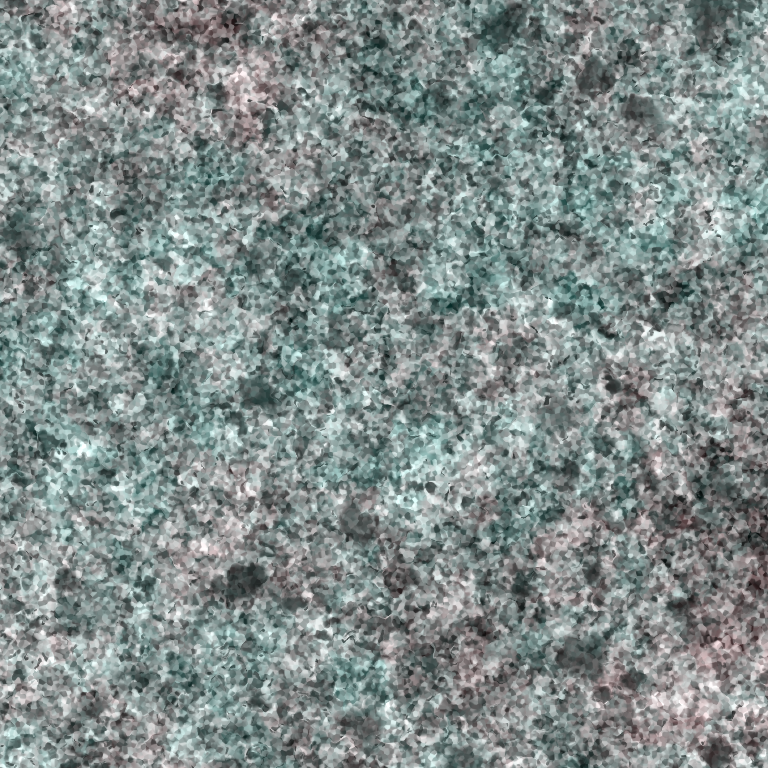
This texture is drawn by a WebGL 1 fragment shader. Its source:

```glsl
precision highp float;
uniform vec2 u_resolution;

const vec3 MINERAL_BIAS = vec3(-0.030, 0.012, 0.008);
const vec3 TEAL_SHIFT = vec3(-0.075, 0.018, 0.010);
const float STONE_TONE = 0.55;
const float PIT_TONE = 0.20;

vec3 hash3(vec2 p, float seed) {
  vec3 q = fract(vec3(p.xyx + seed * 17.31) * vec3(0.1031, 0.1030, 0.0973));
  q += dot(q, q.yxz + 33.33);
  return fract((q.xxy + q.yzz) * q.zyx);
}

mat2 rotation(float angle) {
  float c = cos(angle), s = sin(angle);
  return mat2(c, -s, s, c);
}

// Soft cellular noise: two independent channels, each within -0.5..0.5
vec2 flakes(vec2 p, float seed) {
  vec2 cell = floor(p), sum = vec2(0.0);
  float total = 0.0;
  for (int y = -1; y <= 1; y++) {
    for (int x = -1; x <= 1; x++) {
      vec2 id = cell + vec2(float(x), float(y));
      vec2 offset = id + hash3(id, seed).xy - p;
      float weight = exp(-9.0 * dot(offset, offset));
      sum += weight * hash3(id, seed + 5.0).xy;
      total += weight;
    }
  }
  return sum / total - 0.5;
}

// Scattered elongated pits; returns their opacity
float pits(vec2 p, float density, float minRadius, float maxRadius, float softness, float seed) {
  vec2 cell = floor(p);
  float cover = 0.0;
  for (int y = -1; y <= 1; y++) {
    for (int x = -1; x <= 1; x++) {
      vec2 id = cell + vec2(float(x), float(y));
      vec3 place = hash3(id, seed);
      vec3 form = hash3(id, seed + 3.0);
      vec2 d = rotation((form.x - 0.4) * 2.4) * (p - id - place.xy);
      d.y *= 1.0 + 0.7 * form.z;
      float radius = mix(minRadius, maxRadius, form.y);
      float edge = 1.0 - smoothstep(1.0 - softness, 1.0 + softness, length(d) / radius);
      float strength = mix(0.5, 1.0, fract(form.z * 7.0));
      cover = max(cover, edge * strength * step(place.z, density));
    }
  }
  return cover;
}

void main() {
  vec2 uv = gl_FragCoord.xy / min(u_resolution.x, u_resolution.y);

  // Ragged outlines come from bending the coordinates
  vec2 ragged = uv + 0.014 * flakes(uv * 65.0, 1.0) + 0.006 * flakes(uv * 150.0, 2.0);

  // Mineral layers from broad clouds to fine grains
  vec2 cloud = flakes(uv * 4.5, 3.0);
  vec2 patches = flakes(ragged * 14.0, 4.0);
  vec2 clumps = flakes(ragged * 42.0, 6.0);
  vec2 grains = flakes(ragged * 88.0, 7.0);
  vec2 dust = flakes(uv * 180.0, 8.0);

  float tone = STONE_TONE + 0.13 * cloud.x + 0.18 * patches.x
    + 0.20 * clumps.x + 0.36 * grains.x + 0.38 * dust.x;

  // Pits in four sizes
  float large = pits(ragged * 7.0, 0.34, 0.12, 0.21, 0.30, 11.0);
  float medium = pits(ragged * 15.0, 0.36, 0.12, 0.22, 0.35, 21.0);
  float small = pits(ragged * 30.0, 0.26, 0.12, 0.22, 0.40, 31.0);
  float specks = pits(ragged * 64.0, 0.22, 0.14, 0.27, 0.45, 41.0);
  float cover = max(max(large * 0.85, medium * 0.85), max(small * 0.9, specks * 0.8));
  tone = mix(tone, PIT_TONE + 0.14 * grains.y + 0.08 * dust.x, cover);

  // Teal and warm grey drift across the slab
  float band = 0.35 * sin(uv.y * 6.0 - 2.4 + 0.8 * sin(uv.x * 5.0));
  float teal = band + 0.9 * cloud.y + 0.9 * patches.y
    + 0.7 * clumps.y + 0.6 * grains.y + 0.5 * dust.y;
  vec3 color = tone + MINERAL_BIAS + TEAL_SHIFT * teal * mix(1.0, 0.6, cover);

  gl_FragColor = vec4(clamp(color, 0.0, 1.0), 1.0);
}
```
